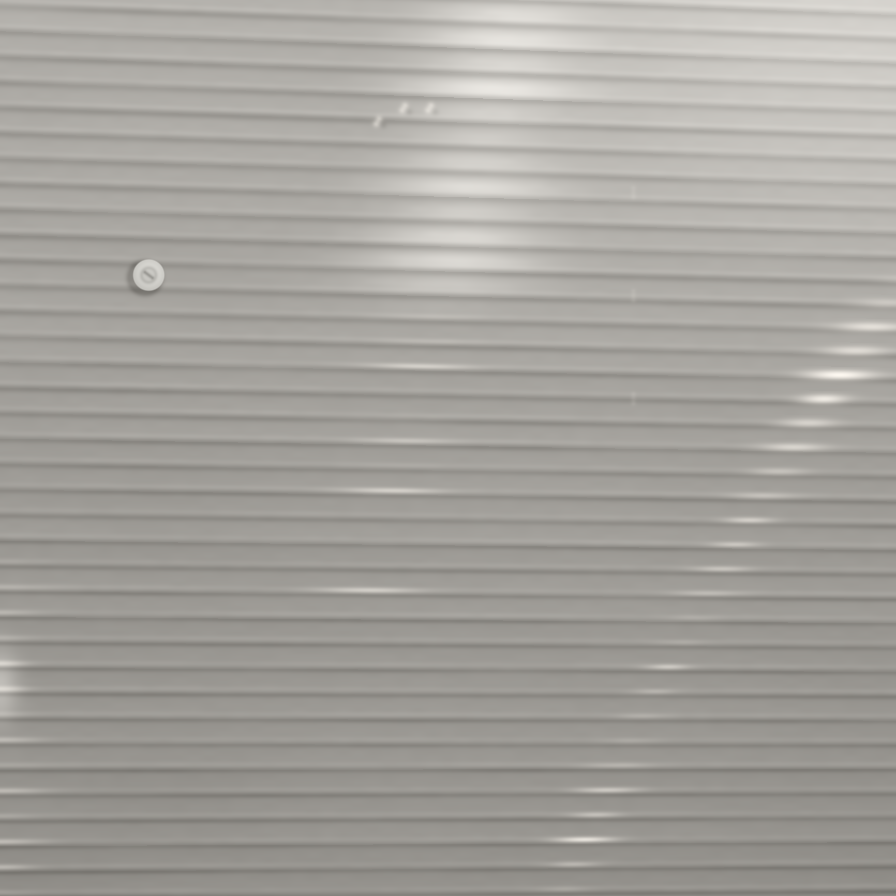
This texture is drawn by a Shadertoy shader. Its source:

```glsl
// Ribbed, glossy grey sheet: fine, slightly fanned grooves across the canvas.
// A warped rib coordinate gives each groove its dark line and light rim;
// Gaussian reflections, broken up rib by rib, and a few blemishes lie on top.

const vec2 FIRST_GROOVE = vec2(0.0065, 0.0440);   // depth at left, right edge
const vec2 RIB_PITCH    = vec2(0.02842, 0.02715); // spacing at left, right edge
const float GROOVE_WIDTH = 0.110;                 // in ribs
const float GROOVE_DEPTH = 0.066;
const float RIM_LIGHT    = 0.026;
const float RIB_VARIATION = 0.014;
const float GRAIN = 0.010;
const float BOTTOM_TONE = 0.558;
const float TOP_TONE    = 0.695;
const vec3 TINT      = vec3(0.009, -0.001, -0.021);
const vec3 GLINT     = vec3(1.00, 0.98, 0.95);
const vec3 CAP_COLOR = vec3(0.79, 0.785, 0.765);
const vec2 CAP_CENTER = vec2(0.166, 0.693);
const float CAP_RADIUS = 0.0175;

float hash(vec2 p) {
    vec3 q = fract(vec3(p.xyx) * 0.1031);
    q += dot(q, q.yzx + 33.33);
    return fract((q.x + q.y) * q.z);
}

float noise(vec2 p) {
    vec2 i = floor(p), f = fract(p);
    f = f * f * (3.0 - 2.0 * f);
    return mix(mix(hash(i), hash(i + vec2(1, 0)), f.x),
               mix(hash(i + vec2(0, 1)), hash(i + vec2(1, 1)), f.x), f.y);
}

float bell(float x, float width) {
    x /= width;
    return exp(-x * x);
}

float segment(vec2 p, vec2 a, vec2 b) {
    vec2 ab = b - a;
    return length(p - a - ab * clamp(dot(p - a, ab) / dot(ab, ab), 0.0, 1.0));
}

// Broad light on the sheet: vertical falloff, bright corner, soft side patch
float sheetTone(float x, float depth) {
    float tone = mix(TOP_TONE, BOTTOM_TONE, pow(depth, 0.85));
    tone += 0.135 * smoothstep(0.35, 1.0, x) * bell(depth, 0.28);
    tone += 0.015 * bell(x - 0.55, 0.35);
    return tone + 0.15 * bell(x, 0.020) * bell(depth - 0.765, 0.04);
}

void mainImage(out vec4 fragColor, in vec2 fragCoord) {
    vec2 uv = fragCoord / iResolution.xy;
    float pixel = 1.0 / min(iResolution.x, iResolution.y);
    float x = uv.x, depth = 1.0 - uv.y;

    // Rib coordinate: whole numbers fall on grooves, offset grows downward
    float pitch = mix(RIB_PITCH.x, RIB_PITCH.y, x);
    float rib = (depth - mix(FIRST_GROOVE.x, FIRST_GROOVE.y, x)) / pitch;
    float face = floor(rib), groove = floor(rib + 0.5);
    float across = rib - face, offset = rib - groove;
    float soft = 0.5 * pixel / pitch;
    float upper = 1.0 - smoothstep(0.25, 0.70, depth);

    // Rib faces, grooves and rims
    float tone = sheetTone(x, depth);
    tone += RIB_VARIATION * (hash(vec2(face, 3.0)) - 0.5);
    tone += 0.010 * (across - 0.5);
    float wear = 0.70 + 0.6 * noise(vec2(x * 7.0, groove * 3.7));
    float lineWidth = length(vec2(GROOVE_WIDTH + 0.04 * upper, soft));
    tone -= GROOVE_DEPTH * wear * bell(offset - 0.03, lineWidth);
    tone -= 0.010 * bell(offset - 0.12, 0.24);
    tone += RIM_LIGHT * wear * bell(offset + 0.21, 0.11);
    tone += GRAIN * (noise(uv * vec2(60.0, 150.0)) - 0.5);
    tone += 0.012 * (noise(uv * vec2(5.0, 9.0)) - 0.5);

    // Central reflection: wide glow above, scattered thin streaks below
    float center = 0.57 - 0.22 * depth;
    float pick = hash(vec2(face, 17.0));
    float glow = bell(x - center, 0.070 + 0.030 * pick);
    glow *= (1.0 - smoothstep(0.28, 0.38, depth)) * (0.35 + 0.65 * pick);
    tone += 0.19 * glow * (0.40 + 0.60 * bell(across - 0.58, 0.34));
    float lineHash = hash(vec2(groove, 41.0));
    float rimShape = bell(offset + 0.17, length(vec2(0.11, soft)));
    float streak = bell(x - center + 0.03 * (lineHash - 0.5), 0.055);
    streak *= smoothstep(0.50, 0.98, lineHash);
    streak *= smoothstep(0.32, 0.42, depth) * (1.0 - smoothstep(0.62, 0.80, depth));
    float glint = 0.55 * streak * rimShape;

    // Curved chain of glints, fading and breaking up on its way down
    float chainX = 0.625 + 0.42 * uv.y + 0.20 * uv.y * uv.y;
    float chain = bell(x - chainX, 0.022 + 0.018 * lineHash);
    float chainPick = hash(vec2(groove, 8.0));
    float lower = smoothstep(0.42, 0.62, depth);
    chain *= smoothstep(0.28, 0.40, depth);
    chain *= mix(0.50 + 0.50 * chainPick, 0.12 + 0.75 * chainPick * chainPick, lower);
    float chainHeight = mix(0.20, 0.11, lower);
    glint += 1.05 * chain * bell(offset + 0.16, length(vec2(chainHeight, soft)));

    // Bright rims at the lower left edge
    float edge = bell(x, 0.025 + 0.035 * lineHash) * smoothstep(0.60, 0.68, depth);
    float edgePick = hash(vec2(groove, 23.0));
    glint += 0.65 * edge * rimShape * (0.15 + 0.85 * edgePick * edgePick);

    // Small chips and a column of faint scuffs
    for (int i = 0; i < 3; i++) {
        float n = float(i);
        vec2 chip = vec2(0.420 + 0.029 * n, 0.862 + 0.015 * min(n, 1.0));
        float d = segment(uv, chip, chip + vec2(0.003, 0.005));
        glint += 0.45 * bell(d, 0.004);
        tone -= 0.05 * bell(length(uv - chip - vec2(0.008, -0.002)), 0.004);
        vec2 scuff = vec2(0.707, 0.790 - 0.115 * n);
        glint += 0.10 * bell(segment(uv, scuff, scuff - vec2(0.0, 0.010)), 0.003);
    }
    vec3 color = mix(vec3(tone) + TINT, GLINT, clamp(glint, 0.0, 1.0));

    // Round fastener cap with a cast shadow, lit rim and worn slot
    vec2 p = uv - CAP_CENTER;
    float r = length(p);
    color -= 0.12 * bell(max(length(p + vec2(0.004, 0.003)) - CAP_RADIUS, 0.0), 0.004);
    vec3 cap = CAP_COLOR + 1.5 * dot(p, vec2(0.5, 0.8));
    cap += 0.03 * bell(r - 0.012, 0.003) - 0.06 * bell(r - 0.008, 0.002);
    cap -= 0.18 * bell(segment(p, vec2(-0.004, 0.003), vec2(0.004, -0.003)), 0.002);
    color = mix(color, cap, 1.0 - smoothstep(-pixel, pixel, r - CAP_RADIUS));

    fragColor = vec4(clamp(color, 0.0, 1.0), 1.0);
}
```
